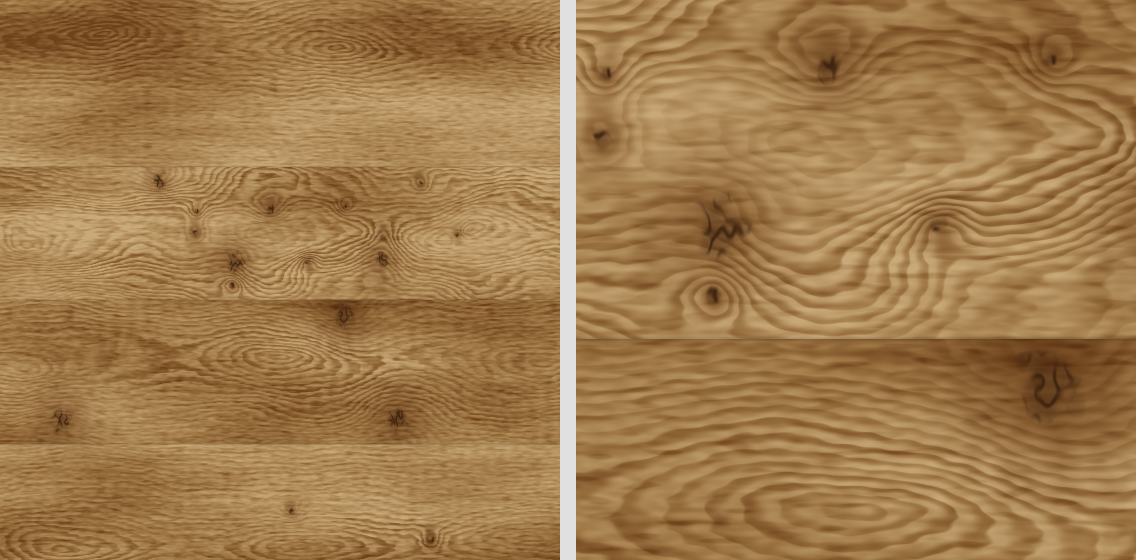
Left: the whole. Right: its middle third, enlarged.
Reproduce this texture procedurally as a three.js fragment shader.

```glsl
// Four horizontal oak planks with cathedral grain, fine pores and scattered knots.
varying vec2 vUv;

const float PI = 3.14159265;
const vec3 DARK_OAK = vec3(0.43, 0.255, 0.10);
const vec3 MID_OAK = vec3(0.615, 0.46, 0.265);
const vec3 PALE_OAK = vec3(0.79, 0.665, 0.475);
const vec3 KNOT_BROWN = vec3(0.22, 0.12, 0.05);
const vec3 STAIN = vec3(0.74, 0.62, 0.48);

struct Plank {
  float id, bottom, top;
  vec2 heart;         // centre of the first oval
  float spacing;      // distance between ovals
  float ovalHeight;   // half height of an oval
  float turbulence;
  float tone;
  float heartShade;   // darkening along the heart
  float sideRings;    // ring strength away from the heart
  float knots;
};

Plank plankAt(float y) {
  if (y > 0.702) return Plank(3.0, 0.702, 1.0, vec2(0.15, 0.925), 0.43, 0.06, 0.045, 0.70, 0.38, 0.3, 0.0);
  if (y > 0.465) return Plank(2.0, 0.465, 0.702, vec2(0.06, 0.585), 0.39, 0.05, 0.08, 0.60, -0.04, 0.9, 12.0);
  if (y > 0.207) return Plank(1.0, 0.207, 0.465, vec2(0.04, 0.355), 0.47, 0.055, 0.04, 0.39, -0.14, 0.45, 3.0);
  return Plank(0.0, 0.0, 0.207, vec2(0.12, 0.03), 0.42, 0.045, 0.035, 0.71, 0.36, 0.3, 2.0);
}

// Gradient noise, roughly -0.7 to 0.7
vec2 gradientAt(vec2 cell) {
  float angle = 2.0 * PI * fract(sin(dot(cell, vec2(127.1, 311.7))) * 43758.55);
  return vec2(cos(angle), sin(angle));
}

float noise(vec2 p) {
  vec2 i = floor(p), f = fract(p);
  vec2 u = f * f * f * (f * (f * 6.0 - 15.0) + 10.0);
  vec2 e = vec2(1.0, 0.0);
  float low = mix(dot(gradientAt(i), f), dot(gradientAt(i + e), f - e), u.x);
  float high = mix(dot(gradientAt(i + e.yx), f - e.yx), dot(gradientAt(i + 1.0), f - 1.0), u.x);
  return mix(low, high, u.y);
}

// Knot position in xy, radius in z
vec3 knotAt(float id, float i) {
  if (id > 1.5) {
    vec2 spread = fract(i * vec2(0.555, 0.755) + vec2(0.17, 0.7));
    float size = fract(0.37 * i + 0.2);
    return vec3(vec2(0.25, 0.49) + vec2(0.6, 0.19) * spread, 0.004 + 0.012 * size * size * size);
  }
  if (id > 0.5) return vec3(0.11 + 0.6 * pow(0.5 * i, 0.25), 0.25 + 0.185 * i * (2.0 - i), 0.018);
  return vec3(0.52 + 0.25 * i, 0.087 - 0.05 * i, 0.005);
}

// Sums ring push in x, largest stain in y, largest core in z
vec3 knotField(vec2 p, float id, float count) {
  vec2 ragged = vec2(noise(p * 65.0), noise(p * 65.0 + 31.0));
  vec3 field = vec3(0.0);
  for (int n = 0; n < 12; n++) {
    if (float(n) >= count) break;
    vec3 knot = knotAt(id, float(n));
    vec2 offset = (p - knot.xy) / knot.z;
    float r = length((offset + 0.9 * ragged) * vec2(1.0, 0.85));
    field.x += (2.0 + 130.0 * knot.z) * exp(-dot(offset, offset) / 14.0);
    field.y = max(field.y, exp(-r * r / 7.0));
    field.z = max(field.z, 1.0 - smoothstep(0.45, 1.15, r));
  }
  return field;
}

// Growth rings: ovals along the heart, opening into long grain
float ringField(vec2 p, vec2 heart, float spacing, float ovalHeight, float turbulence, float seed) {
  float warp = noise(p * vec2(3.0, 7.0) + seed) + 0.35 * noise(p * vec2(10.0, 21.0) + seed);
  float bend = 0.5 * noise(p * vec2(4.0, 9.0) + seed + 50.0);
  float along = ovalHeight * sin(PI * (p.x - heart.x) / spacing + bend);
  float jag = 0.3 * noise(p * vec2(60.0, 150.0) + seed);
  return 118.0 * length(vec2(along, p.y - heart.y + turbulence * warp)) + jag;
}

// Thin dark latewood line, its strength differing from ring to ring
float latewood(float rings, float seed) {
  float s = fract(rings);
  float strength = 0.8 + 0.7 * noise(vec2(floor(rings) * 0.37, seed + 0.4));
  return strength * smoothstep(0.2, 0.72, s) * (1.0 - smoothstep(0.82, 1.0, s));
}

vec3 oakRamp(float t) {
  return t < 0.5 ? mix(DARK_OAK, MID_OAK, max(2.0 * t, 0.0)) : mix(MID_OAK, PALE_OAK, min(2.0 * t - 1.0, 1.0));
}

void main() {
  vec2 p = vUv;
  Plank plank = plankAt(p.y);
  float seed = 17.0 * plank.id + 5.0;
  vec3 knot = knotField(p, plank.id, plank.knots);
  float heartBand = exp(-pow((p.y - plank.heart.y) / 0.09, 2.0));

  // Rings fade in patches and away from the heart
  float rings = ringField(p, plank.heart, plank.spacing, plank.ovalHeight, plank.turbulence, seed) + knot.x;
  float patches = smoothstep(-0.4, 0.4, noise(p * vec2(4.0, 9.0) + seed + 80.0));
  float contrast = mix(0.2, 0.5, patches) * mix(plank.sideRings, 1.0, heartBand);

  // Broad tone, fibres and short pores
  float tone = plank.tone - plank.heartShade * heartBand + 0.04;
  tone += 0.55 * noise(p * vec2(2.5, 8.0) + seed) + 0.16 * noise(p * vec2(6.0, 40.0) + seed);
  tone -= contrast * (latewood(rings, seed) - 0.38);
  tone += 0.17 * noise(p * vec2(14.0, 210.0) + seed) + 0.2 * noise(p * vec2(70.0, 240.0) + seed);
  tone -= 0.18 * smoothstep(0.12, 0.42, noise(p * vec2(36.0, 190.0) + seed + 9.0));
  vec3 wood = oakRamp(tone);

  // Knots with stained rims and cracks
  float crack = 1.0 - smoothstep(0.0, 0.22, abs(noise(p * vec2(110.0, 70.0))));
  wood = mix(wood, wood * STAIN, 0.75 * knot.y);
  wood = mix(wood, KNOT_BROWN, knot.z * (0.3 + 0.6 * crack));

  // Faint joints between planks
  float edge = min(p.y - plank.bottom + step(plank.id, 0.5), plank.top - p.y + step(2.5, plank.id));
  wood *= 1.0 - 0.12 * (1.0 - smoothstep(0.0, 0.002, edge));
  gl_FragColor = vec4(wood, 1.0);
}
```
